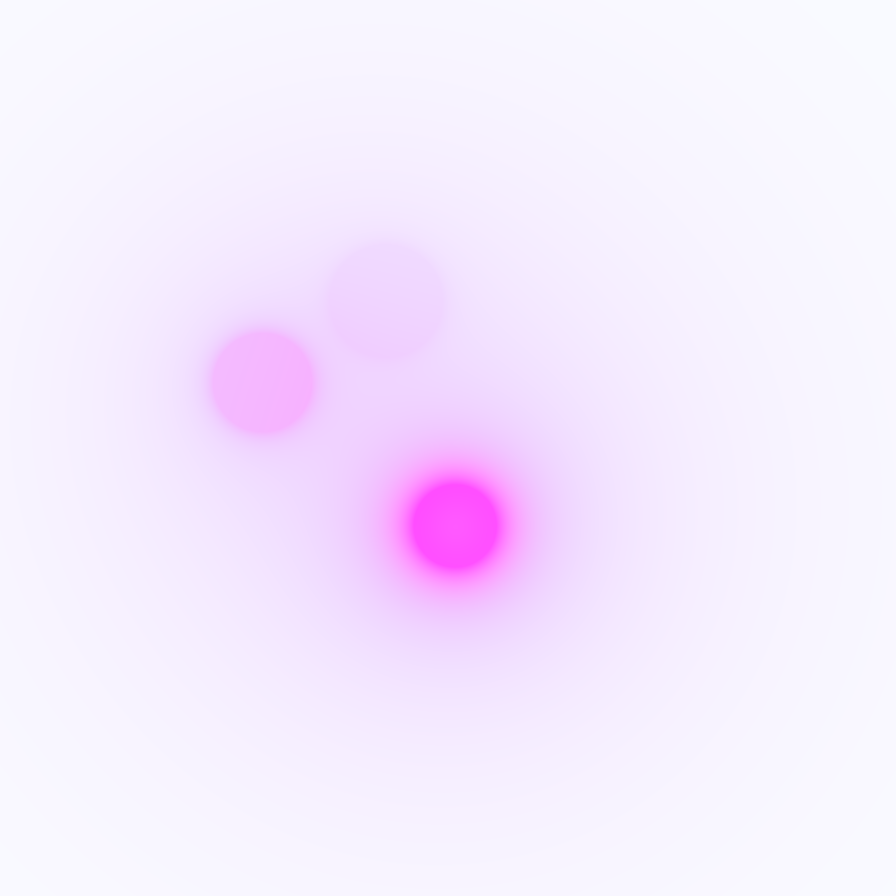
Give the GLSL for this background, as a WebGL 1 fragment shader.

```glsl
precision highp float;
// Three soft magenta lights on a pale lavender ground.
// Each light is a flat disc with a tight halo and a wide inverse-distance glow;
// their summed strength is turned into colour by a smooth ramp.
uniform vec2 u_resolution;

// Strength of one light: constant inside its radius, fading outside.
float light(vec2 p, vec2 center, float radius, float reach, float halo, float halfWidth) {
  float d = max(length(p - center), radius);
  return reach * exp(-d) / d + halo * exp((radius - d) / halfWidth);
}

// Strength takes away green; red dips slightly in the mid tones.
vec3 lavenderRamp(float strength) {
  float offset = (strength - 0.18) / 0.16;
  float red = 1.0 - 0.06 * exp(-offset * offset);
  return vec3(red, 1.0 - strength, 1.0);
}

void main() {
  // Square canvas units, centred on the shorter side.
  float side = min(u_resolution.x, u_resolution.y);
  vec2 p = (gl_FragCoord.xy - 0.5 * u_resolution) / side + 0.5;

  // Bright, medium and faint lights.
  vec2 brightCenter = vec2(0.508, 0.413);
  float strength = light(p, brightCenter, 0.046, 0.020, 0.25, 0.020);
  strength += light(p, vec2(0.293, 0.573), 0.055, 0.0065, 0.10, 0.010);
  strength += light(p, vec2(0.431, 0.664), 0.063, 0.003, 0.03, 0.010);

  // Slightly paler heart of the bright disc.
  float heart = 1.0 - smoothstep(0.0, 0.046, length(p - brightCenter));
  strength -= 0.04 * heart;

  gl_FragColor = vec4(lavenderRamp(clamp(strength, 0.0, 1.0)), 1.0);
}
```
